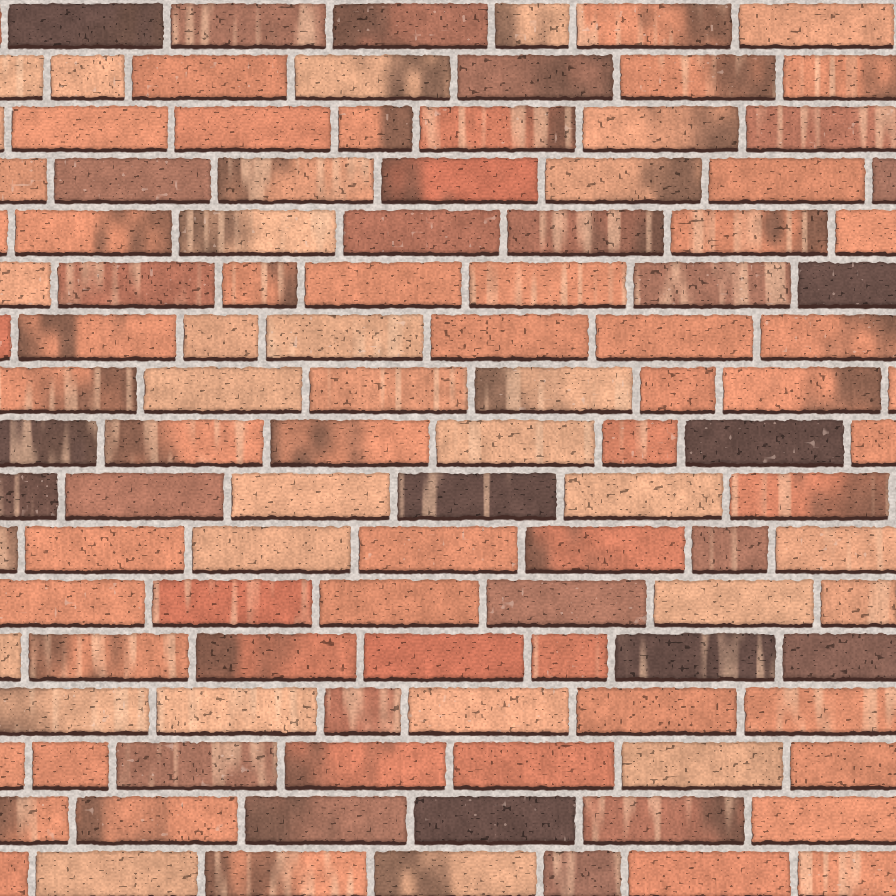
Write a Shadertoy shader that draws this texture.

```glsl
// Weathered brick wall: 17 courses of long bricks, each course broken by a short one.
// Courses grow slightly taller and wider downward; every brick hashes its own fired colour,
// stains, streaks and pits, and casts a thin shadow onto pale mortar.

float hash(vec2 p) {
    return fract(sin(dot(p, vec2(127.1, 311.7))) * 43758.5453);
}

float noise(vec2 p) {
    vec2 i = floor(p), f = fract(p);
    f = f * f * (3.0 - 2.0 * f);
    return mix(mix(hash(i), hash(i + vec2(1, 0)), f.x),
               mix(hash(i + vec2(0, 1)), hash(i + vec2(1, 1)), f.x), f.y);
}

float roundBox(vec2 p, vec2 halfSize, float radius) {
    vec2 d = abs(p) - halfSize + radius;
    return length(max(d, 0.0)) + min(max(d.x, d.y), 0.0) - radius;
}

// Fired clay, from pale peach through orange and red to burnt brown
vec3 clayColor(float tone) {
    vec3 c = vec3(0.91, 0.68, 0.54);
    c = mix(c, vec3(0.88, 0.57, 0.44), smoothstep(0.10, 0.22, tone));
    c = mix(c, vec3(0.80, 0.46, 0.36), smoothstep(0.55, 0.68, tone));
    c = mix(c, vec3(0.67, 0.46, 0.38), smoothstep(0.70, 0.78, tone));
    return mix(c, vec3(0.41, 0.31, 0.28), smoothstep(0.85, 0.91, tone));
}

// Face of one brick; q is measured in course heights
vec3 brickFace(vec2 q, float brickWidth, vec2 id) {
    float seed = hash(id + 3.7);
    vec2 s = q + floor(vec2(seed, hash(id + 8.1)) * 90.0);
    vec3 c = clayColor(hash(id)) * (0.95 + 0.1 * seed);

    // Smoky stain spreading from one end
    float along = q.x / brickWidth;
    along = hash(id + 5.3) < 0.5 ? along : 1.0 - along;
    float smoke = smoothstep(0.35, 1.0, along + 0.7 * (noise(s * vec2(3.0, 1.5)) - 0.5));
    c = mix(c, vec3(0.43, 0.32, 0.27), 0.75 * smoke * step(0.68, hash(id + 1.9)));

    // Vertical streaks and soft blotches
    float streak = noise(s * vec2(7.0, 0.7));
    float streaky = step(0.65, hash(id + 6.4));
    c = mix(c, vec3(0.95, 0.77, 0.64), 0.6 * streaky * smoothstep(0.5, 0.9, streak));
    c *= 0.91 + 0.12 * noise(s * 4.0) + 0.07 * noise(s * vec2(13.0, 3.0));

    // Grain, dark pits and rare pale scuffs
    c *= 0.92 + 0.16 * noise(s * 29.0);
    c *= 1.0 - 0.4 * smoothstep(0.79, 0.93, noise(s * vec2(17.0, 21.0)));
    float scuff = smoothstep(0.86, 0.96, noise(s * 11.0 + 40.0));
    return mix(c, vec3(0.92, 0.80, 0.74), 0.45 * scuff * step(0.75, hash(id + 9.2)));
}

void mainImage(out vec4 fragColor, in vec2 fragCoord) {
    vec2 uv = fragCoord / iResolution.y;
    float pixel = 17.0 / iResolution.y;

    // Courses counted from the top, slowly growing in height
    float course = sqrt(47941.0 + 7680.0 * (1.0 - uv.y)) - 219.0;
    float row = floor(course);
    float v = course - row;

    // Five long bricks and one half brick per cycle, joints staggered between courses
    float start = 2.03 + 0.76 * row + floor(5.0 * hash(vec2(row, 4.0)));
    float x = uv.x * 5.52 / (1.0 + 0.0027 * row) - start;
    float cycle = floor(x / 5.5);
    float s = x - cycle * 5.5;
    float slot = s < 0.5 ? 0.0 : 1.0 + floor(s - 0.5);
    float left = max(slot - 0.5, 0.0);
    float brickWidth = 3.08 * (slot < 0.5 ? 0.5 : 1.0);
    vec2 q = vec2((s - left) * 3.08, v);
    vec2 id = vec2(row * 1.7, slot + 6.0 * cycle);

    // Uneven brick outline and its offset shadow
    vec2 wall = uv * 17.0;
    float wobble = 0.035 * (noise(wall * 7.0) - 0.5) + 0.025 * (noise(wall * 19.0) - 0.5);
    vec2 p = q - vec2(0.5 * brickWidth, 0.435);
    vec2 halfSize = vec2(0.5 * brickWidth - 0.075, 0.405);
    float brick = roundBox(p, halfSize, 0.025) + wobble;
    float shadow = roundBox(p - vec2(-0.008, 0.07), halfSize, 0.03) + 0.6 * wobble;

    // Sandy mortar, then shadow, then brick
    vec3 color = vec3(0.84, 0.80, 0.77) * (0.86 + 0.14 * noise(wall * 13.0) + 0.14 * noise(wall * 31.0));
    color = mix(color, vec3(0.22, 0.12, 0.10), 0.92 * smoothstep(pixel, -pixel, shadow));
    vec3 face = brickFace(q, brickWidth, id);
    face *= 1.0 - 0.18 * smoothstep(-0.07, 0.0, brick);
    color = mix(color, face, smoothstep(0.7 * pixel, -0.7 * pixel, brick));

    fragColor = vec4(clamp(color, 0.0, 1.0), 1.0);
}
```
